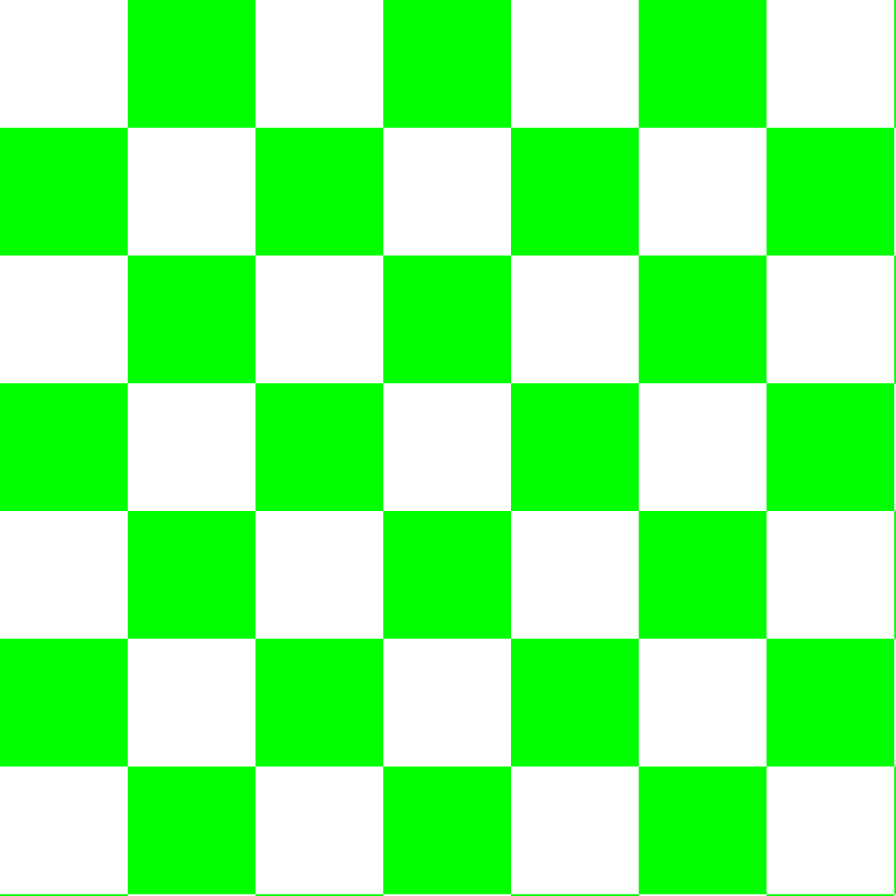
This pattern is drawn by a WebGL 1 fragment shader. Its source:

```glsl
precision highp float;

// A crisp checkerboard of green and white squares, counted from the top left.
// Each axis gives a square wave of +1 and -1; their product picks the colour.
// Just over seven squares fit, leaving a thin sliver at the right and bottom.

uniform vec2 u_resolution;

// Alternates +1 and -1 per cell, with edges softened over one pixel.
vec2 squareWave(vec2 cells, vec2 pixelSize) {
  vec2 parity = 1.0 - 2.0 * mod(floor(cells), 2.0);
  vec2 edgeDistance = 0.5 - abs(fract(cells) - 0.5);
  return parity * clamp(2.0 * edgeDistance / pixelSize, 0.0, 1.0);
}

void main() {
  // Position measured in squares, with y running downwards
  float squaresAcross = 512.0 / 73.0;
  vec2 uv = gl_FragCoord.xy / u_resolution;
  vec2 cells = vec2(uv.x, 1.0 - uv.y) * squaresAcross;

  // Equal signs give white, opposite signs give green
  vec2 wave = squareWave(cells, squaresAcross / u_resolution);
  float whiteness = 0.5 + 0.5 * wave.x * wave.y;

  vec3 green = vec3(0.0, 1.0, 0.0);
  gl_FragColor = vec4(mix(green, vec3(1.0), whiteness), 1.0);
}
```
